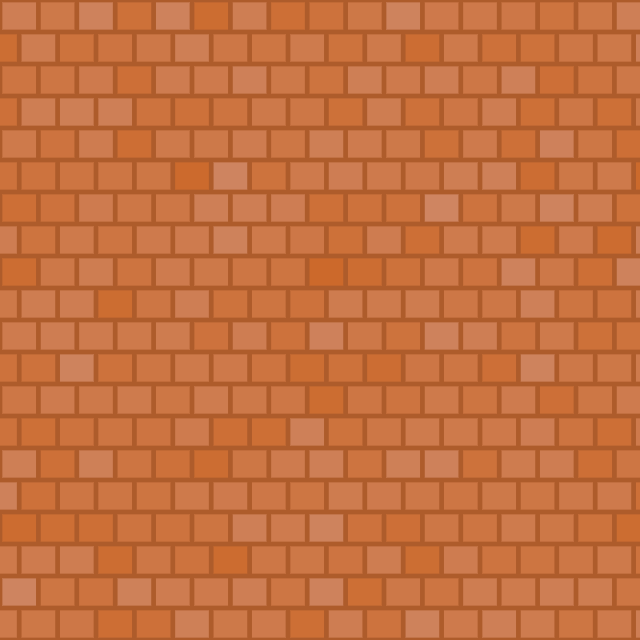
This pattern is drawn by a Shadertoy shader. Its source:

```glsl
vec2 latticeGradient(vec2 cell) {
    vec3 p = fract(cell.xyx * vec3(0.1031, 0.1030, 0.0973));
    p += dot(p, p.yzx + 33.33);
    float angle = 6.28318 * fract((p.x + p.y) * p.z);
    return vec2(cos(angle), sin(angle));
}

float gradientNoise(vec2 p) {
    vec2 i = floor(p), f = fract(p);
    vec2 u = f * f * f * (f * (f * 6.0 - 15.0) + 10.0);
    float a = dot(latticeGradient(i), f);
    float b = dot(latticeGradient(i + vec2(1, 0)), f - vec2(1, 0));
    float c = dot(latticeGradient(i + vec2(0, 1)), f - vec2(0, 1));
    float d = dot(latticeGradient(i + vec2(1, 1)), f - vec2(1, 1));
    return mix(mix(a, b, u.x), mix(c, d, u.x), u.y);
}

float boxDistance(vec2 p, vec2 halfSize) {
    vec2 q = abs(p) - halfSize;
    return length(max(q, 0.0)) + min(max(q.x, q.y), 0.0);
}

void mainImage(out vec4 fragColor, in vec2 fragCoord) {
    vec2 brickPitch = vec2(0.06, 0.05);
    vec2 grid = fragCoord / iResolution.y / brickPitch;

    // Running bond: every other course shifts by half a brick
    float course = floor(grid.y);
    grid.x += 0.5 * (1.0 - mod(course, 2.0));
    vec2 brickId = floor(grid);
    vec2 local = (fract(grid) - 0.5) * brickPitch;

    // One flat tone per brick, from saturated orange to pale clay
    float tone = clamp(0.53 + 0.9 * gradientNoise(brickId * 1.37 + 17.43), 0.0, 1.0);
    vec3 brickColor = mix(vec3(0.80, 0.41, 0.16), vec3(0.81, 0.52, 0.38), tone);

    // Mortar joints
    float edge = boxDistance(local, 0.5 * (brickPitch - 0.0074));
    float coverage = clamp(0.5 - edge * iResolution.y, 0.0, 1.0);
    vec3 color = mix(vec3(0.682, 0.359, 0.167), brickColor, coverage);

    fragColor = vec4(color, 1.0);
}
```
